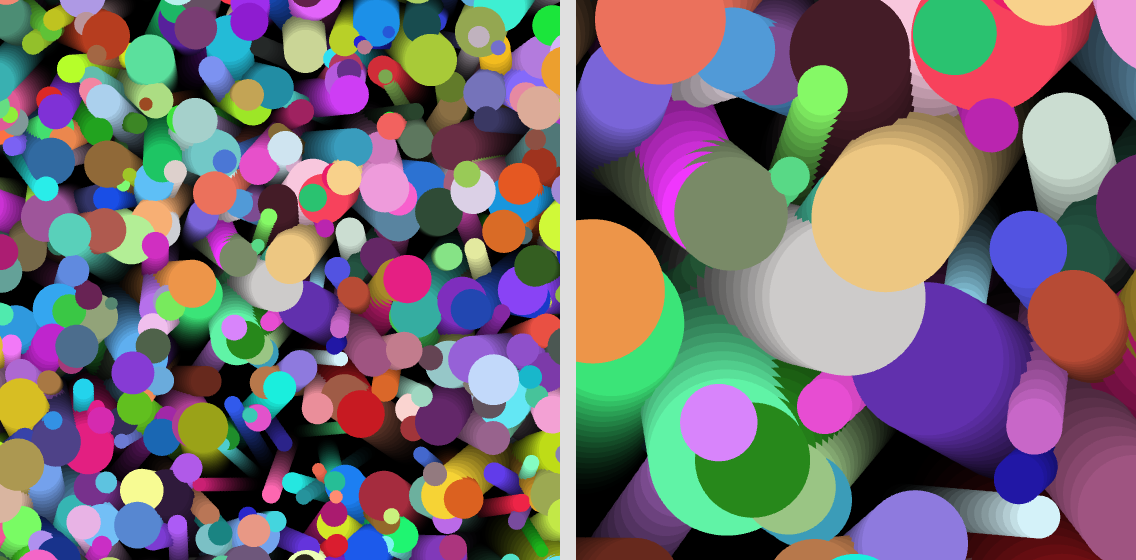
Left, the full canvas; right, a detail of the centre.
This pattern is drawn by a WebGL 2 fragment shader. Its source:

```glsl
#version 300 es
precision highp float;
// Scattered coloured discs, each dragging a stepped trail that fades to black.

#define CELLS 9.0          // grid cells across the canvas
#define DISCS_PER_CELL 4
#define REACH 2            // neighbour cells a trail can cross
#define RADIUS_MIN 0.011
#define RADIUS_MAX 0.047
#define MAX_STEP 0.0062    // largest trail step along each axis
#define TRAIL_STEPS 20.0
#define FADE_POWER 1.6
#define DARKEST 0.09       // lowest colour channel of a disc
#define SEED 17u

uniform vec2 u_resolution;
out vec4 fragColor;

// Integer hash: three independent values in 0..1
vec3 hash3(uvec3 v) {
    v = v * 1664525u + 1013904223u;
    v.x += v.y * v.z; v.y += v.z * v.x; v.z += v.x * v.y;
    v ^= v >> 16u;
    v.x += v.y * v.z; v.y += v.z * v.x; v.z += v.x * v.y;
    return vec3(v >> 8u) / 16777216.0;
}

// Age of the newest trail stamp covering the offset q, or -1 if none does
float stampAge(vec2 q, vec2 velocity, float radius) {
    float c = dot(q, q) - radius * radius;
    if (c <= 0.0) return 0.0;
    float a = dot(velocity, velocity) + 1e-9;
    float b = dot(q, velocity);
    float disc = b * b - a * c;
    if (disc < 0.0 || b > 0.0) return -1.0;
    float root = sqrt(disc);
    float age = ceil((-b - root) / a);
    return age * a <= root - b && age < TRAIL_STEPS ? age : -1.0;
}

// Rotated 2x2 sample positions inside a pixel
vec2 sampleOffset(int s) {
    vec2 o = vec2(s & 1, s >> 1) * 0.5 - 0.25;
    return o + 0.5 * vec2(-o.y, o.x);
}

void main() {
    float scale = min(u_resolution.x, u_resolution.y);
    vec2 p = gl_FragCoord.xy / scale;
    ivec2 home = ivec2(floor(p * CELLS));

    // Per sample: depth (age plus random rank) and identity of the top stamp
    float depth[4];
    uvec3 topId[4];
    for (int s = 0; s < 4; s++) {
        depth[s] = TRAIL_STEPS;
        topId[s] = uvec3(0u);
    }

    // Visit every disc whose trail may reach this pixel
    for (int y = -REACH; y <= REACH; y++)
    for (int x = -REACH; x <= REACH; x++)
    for (int i = 0; i < DISCS_PER_CELL; i++) {
        ivec2 cell = home + ivec2(x, y);
        uvec3 id = uvec3(uvec2(cell + 64), uint(i) * 3u + SEED);
        vec3 place = hash3(id);
        vec3 motion = hash3(id + uvec3(0u, 0u, 1u));
        vec2 head = (vec2(cell) + place.xy) / CELLS;
        vec2 velocity = (motion.xy * 2.0 - 1.0) * MAX_STEP;
        float radius = mix(RADIUS_MIN, RADIUS_MAX, place.z);

        // Skip discs whose whole trail lies away from the pixel
        vec2 q = p - head;
        vec2 tail = -velocity * TRAIL_STEPS;
        float along = clamp(dot(q, tail) / (dot(tail, tail) + 1e-9), 0.0, 1.0);
        if (length(q - tail * along) > radius + 1.0 / scale) continue;

        // Newer stamps lie above older ones; rank settles equal ages
        for (int s = 0; s < 4; s++) {
            float age = stampAge(q + sampleOffset(s) / scale, velocity, radius);
            float key = age + motion.z * 0.99;
            if (age >= 0.0 && key < depth[s]) {
                depth[s] = key;
                topId[s] = id;
            }
        }
    }

    // Colour each sample, fade it with age, and average
    vec3 color = vec3(0.0);
    for (int s = 0; s < 4; s++) {
        vec3 tint = mix(vec3(DARKEST), vec3(1.0), hash3(topId[s] + uvec3(0u, 0u, 2u)));
        float life = max(1.0 - floor(depth[s]) / TRAIL_STEPS, 0.0);
        color += tint * pow(life, FADE_POWER) * 0.25;
    }
    fragColor = vec4(color, 1.0);
}
```
